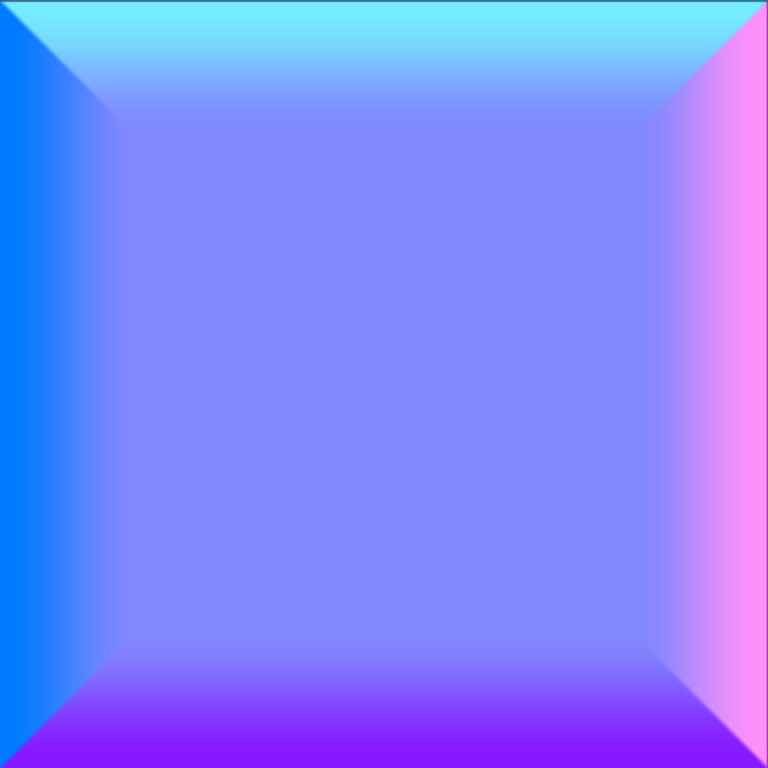
Write a three.js fragment shader that draws this texture map.

```glsl
varying vec2 vUv;

// 1 on the outer rim, easing to 0 where the flat face begins
float bevelSlope(float rimDistance) {
  return 1.0 - smoothstep(0.005, 0.175, rimDistance);
}

void main() {
  vec2 centered = vUv - 0.5;
  vec2 reach = abs(centered);
  float rimDistance = 0.5 - max(reach.x, reach.y);

  vec3 flatFace = vec3(0.502, 0.53, 1.0);
  vec3 leftTint = vec3(0.0, 0.48, 1.0);
  vec3 rightTint = vec3(1.0, 0.565, 0.98);
  vec3 topTint = vec3(0.46, 0.925, 1.0);
  vec3 bottomTint = vec3(0.53, 0.09, 1.0);

  // Four bevels joined by softened diagonal mitres
  vec3 sideTint = mix(leftTint, rightTint, step(0.0, centered.x));
  vec3 capTint = mix(bottomTint, topTint, step(0.0, centered.y));
  float sideMask = smoothstep(-0.006, 0.006, reach.x - reach.y);
  vec3 bevelTint = mix(capTint, sideTint, sideMask);
  vec3 color = mix(flatFace, bevelTint, bevelSlope(rimDistance));

  // Thin dark seams along the top and right rims
  float topSeam = 1.0 - smoothstep(0.001, 0.004, 1.0 - vUv.y);
  float rightSeam = 1.0 - smoothstep(0.0005, 0.003, 1.0 - vUv.x);
  color = mix(color, vec3(0.16, 0.34, 0.45), 0.85 * topSeam);
  color = mix(color, vec3(0.45, 0.25, 0.48), 0.8 * rightSeam);

  gl_FragColor = vec4(color, 1.0);
}
```
